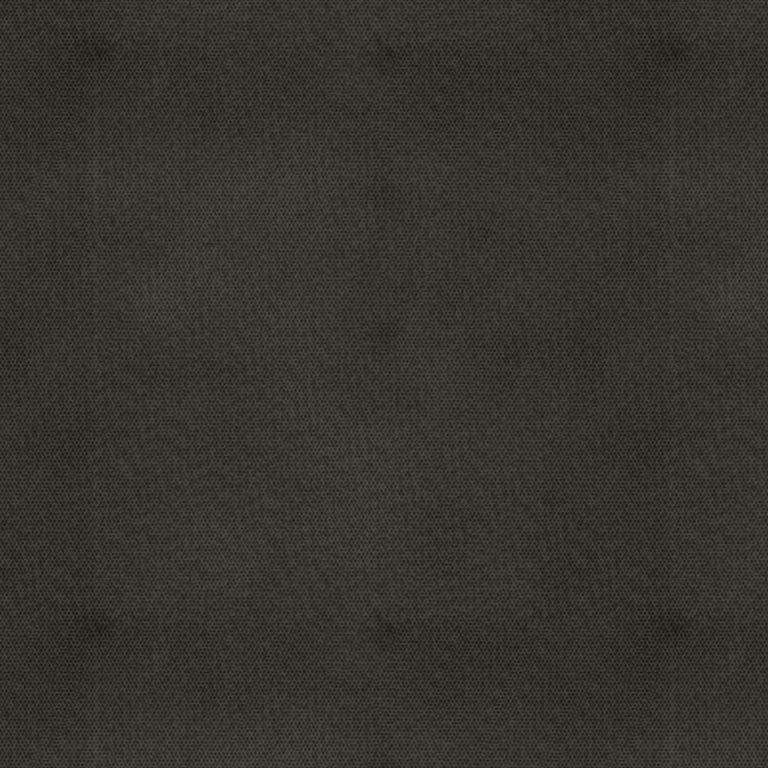
A WebGL 2 fragment shader for this texture:

```glsl
#version 300 es
precision highp float;
// Worn charcoal canvas cloth: a staggered weave with small dark gaps, built
// from crossing waves, with fibre grain, soft tiling clouds, small dark stains
// and a faint vertical crease.

#define KNOTS vec2(192.0, 208.0)  // gaps across and down the canvas
#define TILE 0.75                 // width of one worn patch of cloth
#define TILE_ORIGIN vec2(0.125, 0.185)
#define DIAGONAL_WAVE 0.25
#define ROW_WAVE 0.15
#define GRAIN_STRENGTH 0.75
#define CLOUD_STRENGTH 0.66
#define STAIN_STRENGTH 0.24
#define CREASE_STRENGTH 0.18
#define WARP 0.004
#define DARK vec3(0.150, 0.135, 0.122)
#define LIGHT vec3(0.270, 0.255, 0.240)

const float PI = 3.14159265;

uniform vec2 u_resolution;
out vec4 fragColor;

float hash(vec2 p) {
    return fract(sin(dot(p, vec2(127.1, 311.7))) * 43758.5453);
}

// Value noise that repeats after "period" cells
float tiledNoise(vec2 p, vec2 period) {
    vec2 cell = floor(p);
    vec2 f = fract(p);
    f = f * f * (3.0 - 2.0 * f);
    vec2 a = mod(cell, period);
    vec2 b = mod(cell + 1.0, period);
    float low = mix(hash(a), hash(vec2(b.x, a.y)), f.x);
    float high = mix(hash(vec2(a.x, b.y)), hash(b), f.x);
    return mix(low, high, f.y);
}

// Layered noise over one unit tile, centred on zero
float clouds(vec2 tile) {
    float sum = 0.0;
    float weight = 0.46;
    vec2 period = vec2(4.0, 5.0);
    for (int i = 0; i < 4; i++) {
        sum += weight * (tiledNoise(tile * period + 0.3, period) - 0.5);
        weight *= 0.6;
        period *= 2.0;
    }
    return sum;
}

// Light threads around staggered dark gaps, faded where too fine to draw
float weave(vec2 uv) {
    vec2 p = uv * KNOTS * PI;
    float diagonals = 2.0 * cos(2.0 * p.x) * cos(p.y);
    float rows = cos(2.0 * p.y);
    vec2 density = KNOTS / u_resolution;
    float visible = 1.0 - smoothstep(0.45, 0.8, max(density.x, density.y));
    return -visible * (DIAGONAL_WAVE * diagonals + ROW_WAVE * rows);
}

// Fine uneven fibres, about two per knot
float grain(vec2 tile) {
    vec2 period = vec2(300.0, 320.0);
    return tiledNoise(tile * period, period) - 0.5;
}

// Shortest signed offset between points on the repeating tile
vec2 wrapped(vec2 d) {
    return fract(d + 0.5) - 0.5;
}

// Dark spots along the middle of the tile, and one at its corner
float stains(vec2 tile) {
    vec2 corner = wrapped(tile);
    float sum = exp(-dot(corner, corner) * 1500.0);
    for (int i = 0; i < 3; i++) {
        vec2 centre = vec2(0.5, 0.51 + 0.24 * float(i));
        vec2 d = wrapped(tile - centre) * vec2(0.85, 1.0);
        sum += exp(-dot(d, d) * 1300.0);
    }
    return sum;
}

// Thin pale line down the tile edge, worn away in places
float crease(vec2 tile) {
    float d = abs(wrapped(tile).x);
    float fade = 0.4 + 0.6 * tiledNoise(vec2(0.0, tile.y * 6.0), vec2(6.0));
    return fade * (exp(-d * d * 60000.0) + 0.4 * exp(-d * d * 2500.0));
}

void main() {
    vec2 uv = gl_FragCoord.xy / u_resolution;
    vec2 tile = (uv - TILE_ORIGIN) / TILE;

    // Slightly bent threads
    float cloud = clouds(tile);
    vec2 bent = uv + WARP * vec2(cloud, clouds(tile + vec2(0.37, 0.61)));

    // Weave and fibres, then wear
    float shade = 0.57 + weave(bent) + GRAIN_STRENGTH * grain(tile);
    shade += CLOUD_STRENGTH * cloud;
    shade += CREASE_STRENGTH * crease(tile) - STAIN_STRENGTH * stains(tile);
    vec3 colour = mix(DARK, LIGHT, clamp(shade, -0.4, 1.5));
    fragColor = vec4(colour, 1.0);
}
```
